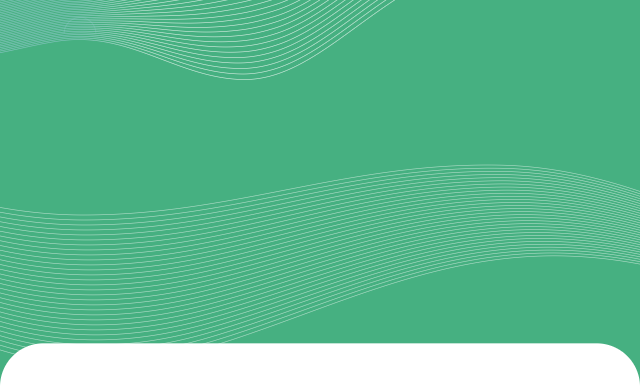
This background is drawn by a Shadertoy shader. Its source:

```glsl
// Coverage of the thin line nearest to a continuous line index; width in pixels
float lineCoverage(float index, float lastLine, float width) {
    float nearest = clamp(round(index), 0.0, lastLine);
    float density = length(vec2(dFdx(index), dFdy(index)));
    float dist = abs(index - nearest) / max(density, 1e-5);
    return clamp(0.5 + 0.5 * width - dist, 0.0, min(width, 1.0));
}

// Squared distance past a threshold, used to bend the ends of a wave
float bend(float d) {
    d = max(d, 0.0);
    return d * d;
}

// Upper ribbon: tightly packed on the left, fanning out to the right
float upperIndex(vec2 p) {
    float edge = 71.5 - 24.0 * cos((p.x - 95.0) * 3.14159 / 200.0)
               - 0.00145 * bend(p.x - 290.0) - 0.0013 * bend(70.0 - p.x);
    float spacing = 2.0 + 5.0 * smoothstep(90.0, 330.0, p.x);
    return (edge - p.y) / spacing;
}

// Lower ribbon: lines blended between two wavy edges
float lowerIndex(vec2 p) {
    float top = 228.0 + 30.0 * cos((p.x - 100.0) * 3.14159 / 485.0)
              + 0.00046 * bend(p.x - 600.0) - 0.0003 * bend(100.0 - p.x);
    float bottom = 377.0 - 70.0 * cos((p.x - 665.0) * 3.14159 / 600.0)
                 - 0.00037 * bend(250.0 - p.x);
    return 30.0 * (p.y - top) / (bottom - top);
}

// Panel rising from the bottom, with rounded top corners
float panelDistance(vec2 p) {
    vec2 q = vec2(abs(p.x - 384.0) - 332.0, 464.0 - p.y);
    return min(max(q.x, q.y), 0.0) + length(max(q, 0.0)) - 52.0;
}

void mainImage(out vec4 fragColor, in vec2 fragCoord) {
    // The canvas is 768 units wide, with y measured down from the top
    float unit = 768.0 / iResolution.x;
    vec2 p = vec2(fragCoord.x, iResolution.y - fragCoord.y) * unit;

    vec3 green = vec3(0.275, 0.69, 0.505);
    vec3 mist = vec3(0.60, 0.80, 0.83);
    vec3 white = vec3(1.0);
    vec3 color = green;

    // Line ribbons
    vec3 upperColor = mix(mist, white, smoothstep(70.0, 200.0, p.x));
    color = mix(color, upperColor, 0.75 * lineCoverage(upperIndex(p), 80.0, 0.75 / unit));
    color = mix(color, white, 0.55 * lineCoverage(lowerIndex(p), 30.0, 0.75 / unit));

    // Faint arch inside the dense part of the upper ribbon
    vec2 archPoint = p - vec2(96.0, 40.0);
    float arch = clamp(1.0 - abs(length(archPoint) - 19.0) / unit, 0.0, 1.0);
    color = mix(color, mist, 0.25 * arch * step(archPoint.y, 0.0));

    // White panel
    color = mix(color, white, clamp(0.5 - panelDistance(p) / unit, 0.0, 1.0));

    fragColor = vec4(color, 1.0);
}
```
